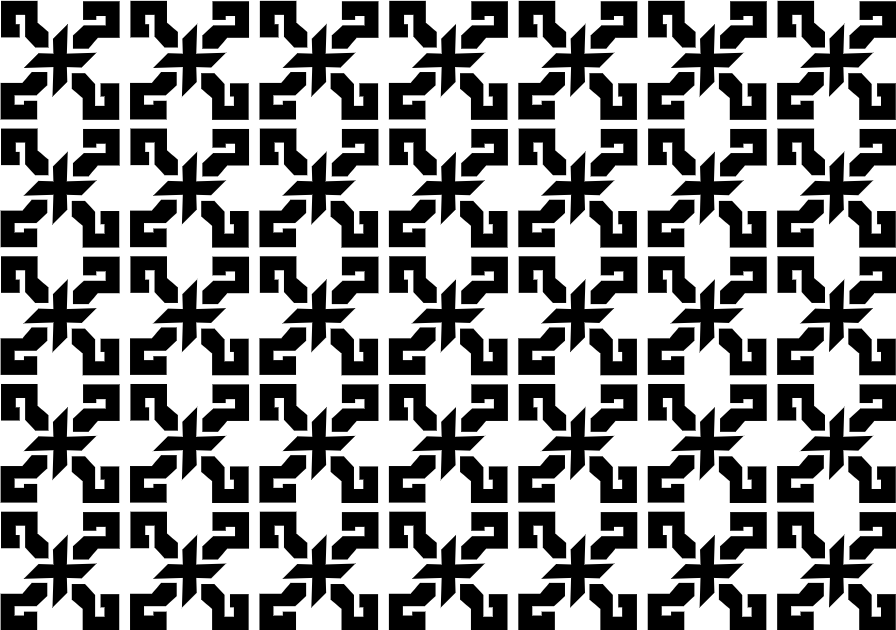
Give the GLSL for this pattern, as a WebGL 2 fragment shader.

```glsl
#version 300 es
precision highp float;
// A 7 by 5 grid of black pinwheel motifs on white: four squared hooks around
// a cross with slanted ends. One hook is a polygon distance, turned into each
// quadrant; the cross is a slanted bar and its mirror across the diagonal.
uniform vec2 u_resolution;
out vec4 fragColor;

// Signed distance to the spiral hook of the upper right quadrant
float hookDistance(vec2 p) {
  const int COUNT = 13;
  vec2 corner[COUNT] = vec2[COUNT](
    vec2(29.5, 76.0), vec2(76.5, 76.0), vec2(76.5, 29.0), vec2(48.5, 29.0),
    vec2(36.5, 15.0), vec2(16.5, 15.0), vec2(16.5, 32.0), vec2(30.5, 45.0),
    vec2(58.5, 45.0), vec2(58.5, 57.0), vec2(46.5, 57.0), vec2(46.5, 52.0),
    vec2(29.5, 52.0));
  float nearest = 1e6;
  float side = 1.0;
  for (int i = 0, j = COUNT - 1; i < COUNT; j = i++) {
    vec2 edge = corner[j] - corner[i];
    vec2 toPoint = p - corner[i];
    float along = clamp(dot(toPoint, edge) / dot(edge, edge), 0.0, 1.0);
    nearest = min(nearest, length(toPoint - edge * along));
    // Flip the sign at each edge crossed by a ray to the right
    bool straddles = (corner[i].y > p.y) != (corner[j].y > p.y);
    if (straddles && toPoint.x < edge.x * toPoint.y / edge.y) side = -side;
  }
  return side * nearest;
}

// Vertical bar, slightly flared, with both ends cut at 45 degrees
float slantedBar(vec2 p) {
  float sides = abs(p.x) - 8.4 - 0.03 * abs(p.y);
  float ends = (abs(p.y - p.x) - 37.0) * 0.7071;
  return max(sides, ends);
}

// Turn any quadrant onto the upper right one
vec2 turnToFirstQuadrant(vec2 p) {
  if (p.x > 0.0) return p.y > 0.0 ? p : vec2(-p.y, p.x);
  return p.y > 0.0 ? vec2(p.y, -p.x) : -p;
}

void main() {
  // The canvas is 810 units high, with a motif at its centre
  float unitsPerPixel = 810.0 / u_resolution.y;
  vec2 p = (gl_FragCoord.xy - 0.5 * u_resolution) * unitsPerPixel;
  p -= vec2(0.5, -1.0);

  // Repeat the motif
  vec2 pitch = vec2(166.4, 164.2);
  p -= pitch * floor(p / pitch + 0.5);

  // Join the hooks and the cross
  float cross45 = min(slantedBar(p), slantedBar(p.yx));
  float motif = min(hookDistance(turnToFirstQuadrant(p)), cross45);

  // Black ink on white with a one pixel soft edge
  float ink = clamp(0.5 - motif / unitsPerPixel, 0.0, 1.0);
  fragColor = vec4(vec3(1.0 - ink), 1.0);
}
```
